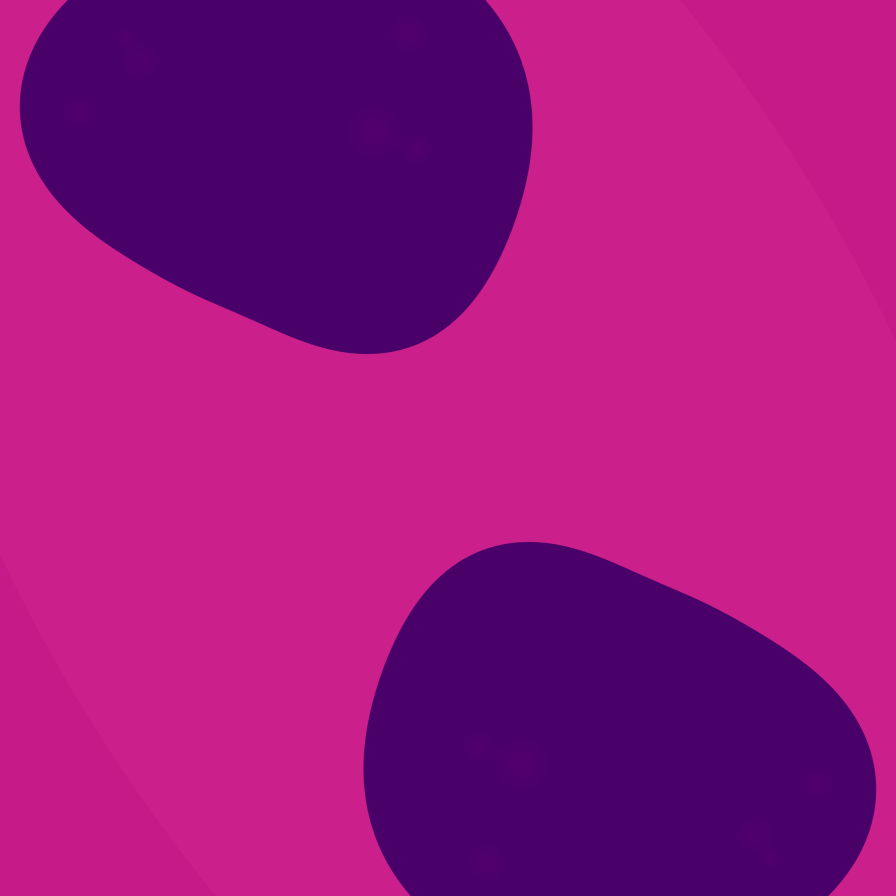
Write a Shadertoy shader that draws this background.

```glsl
// Two dark rounded pebbles on a magenta field, mirrored through the centre.
// Each outline is a short Fourier series in polar form; a broad lens of two
// circles lightens the diagonal, and faint soft spots dapple the pebbles.

const vec3 FIELD_COLOR  = vec3(0.797, 0.122, 0.547);
const vec3 CORNER_COLOR = vec3(0.776, 0.102, 0.537);
const vec3 PEBBLE_COLOR = vec3(0.286, 0.000, 0.412);
const vec3 SPOT_COLOR   = vec3(0.365, 0.000, 0.455);

const vec2  PEBBLE_CENTER = vec2(0.6901, 0.1667);
const float PEBBLE_RADIUS = 0.2556;
const vec2  LENS_CENTER   = vec2(-0.683, -0.178);
const float LENS_RADIUS   = 1.862;
const float SPOT_STRENGTH = 0.38;

// Cosine and sine weights of the outline, from the first harmonic up.
const int HARMONIC_COUNT = 6;
const vec2 HARMONICS[HARMONIC_COUNT] = vec2[](
    vec2(-0.0149, -0.0274), vec2(0.0260, -0.0196), vec2(0.0119, -0.0067),
    vec2(-0.0016, 0.0012), vec2(0.0013, -0.0028), vec2(0.0015, 0.0));

// Spot centre in xy, spread in z.
const int SPOT_COUNT = 6;
const vec3 SPOTS[SPOT_COUNT] = vec3[](
    vec3(0.534, 0.167, 0.020), vec3(0.582, 0.147, 0.036),
    vec3(0.544, 0.037, 0.025), vec3(0.844, 0.069, 0.025),
    vec3(0.911, 0.125, 0.020), vec3(0.859, 0.042, 0.014));

// Signed radial distance to the pebble outline.
float pebbleDistance(vec2 p) {
    vec2 q = p - PEBBLE_CENTER;
    float angle = atan(q.y, q.x);
    float radius = PEBBLE_RADIUS;
    for (int i = 0; i < HARMONIC_COUNT; i++) {
        float phase = float(i + 1) * angle;
        radius += dot(HARMONICS[i], vec2(cos(phase), sin(phase)));
    }
    return length(q) - radius;
}

// Summed soft glow of all spots.
float spotGlow(vec2 p) {
    float glow = 0.0;
    for (int i = 0; i < SPOT_COUNT; i++) {
        vec2 q = (p - SPOTS[i].xy) / SPOTS[i].z;
        glow += exp(-2.5 * dot(q, q));
    }
    return min(glow, 1.0);
}

// Antialiased coverage of the inside of a distance field.
float fill(float d, float pixel) {
    return 1.0 - smoothstep(-0.75 * pixel, 0.75 * pixel, d);
}

void mainImage(out vec4 fragColor, in vec2 fragCoord) {
    vec2 p = fragCoord / iResolution.xy;
    vec2 mirrored = 1.0 - p;
    float pixel = 1.0 / min(iResolution.x, iResolution.y);

    // Lens-shaped band across the field.
    float lens = max(length(p - LENS_CENTER), length(mirrored - LENS_CENTER)) - LENS_RADIUS;
    vec3 color = mix(CORNER_COLOR, FIELD_COLOR, fill(lens, pixel));

    // Pebble pair with its spots.
    float pebble = min(pebbleDistance(p), pebbleDistance(mirrored));
    float glow = SPOT_STRENGTH * max(spotGlow(p), spotGlow(mirrored));
    vec3 pebbleColor = mix(PEBBLE_COLOR, SPOT_COLOR, glow);
    color = mix(color, pebbleColor, fill(pebble, pixel));

    fragColor = vec4(color, 1.0);
}
```
